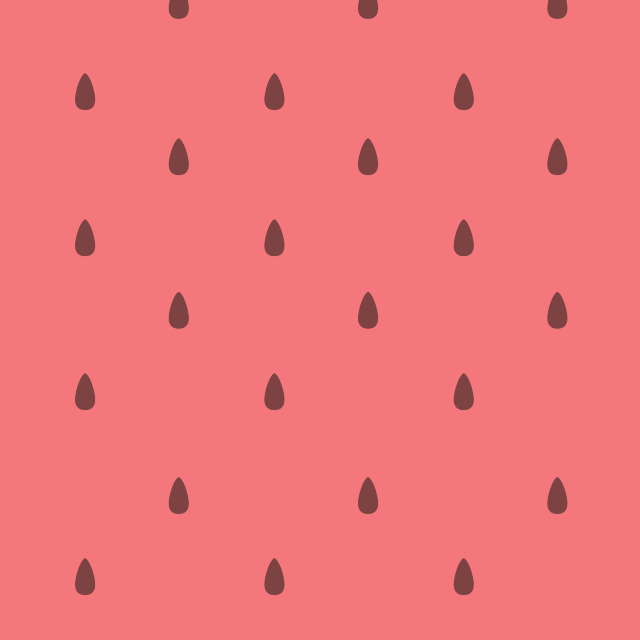
Give the GLSL for this pattern, as a Shadertoy shader.

```glsl
#define FLESH vec3(0.953, 0.465, 0.484)
#define SEED vec3(0.49, 0.26, 0.257)
#define COLUMNS 3.0
#define PITCH 0.2958
#define FIRST_X vec2(0.133, 0.2793)
#define HALF_WIDTH 0.0157
#define TIP_LENGTH 0.0403
#define BASE_LENGTH 0.0172
#define TIP_POWER 1.52
#define BASE_POWER 2.4

// Heights of the seed bellies: x for the left columns, y for the staggered ones
const vec2 rowHeights[4] = vec2[4](
    vec2(0.0875, 0.2142), vec2(0.3765, 0.5037),
    vec2(0.6170, 0.7437), vec2(0.8453, 0.9878));

// Approximate distance to a seed: slim superellipse above the belly, blunt one below
float seedDistance(vec2 p) {
    bool isTip = p.y > 0.0;
    vec2 radii = vec2(HALF_WIDTH, isTip ? TIP_LENGTH : BASE_LENGTH);
    float power = isTip ? TIP_POWER : BASE_POWER;
    vec2 q = max(abs(p) / radii, 1e-5);
    vec2 slope = power * pow(q, vec2(power - 1.0)) / radii;
    float level = dot(pow(q, vec2(power)), vec2(1.0)) - 1.0;
    return level / max(length(slope), 1e-4);
}

// Horizontal offset from the nearest column of a set
float columnOffset(float x, float firstX) {
    float column = clamp(round((x - firstX) / PITCH), 0.0, COLUMNS - 1.0);
    return x - firstX - column * PITCH;
}

void mainImage(out vec4 fragColor, in vec2 fragCoord) {
    vec2 uv = fragCoord / iResolution.xy;
    float pixel = 1.0 / iResolution.y;

    // Nearest seed over both staggered column sets
    float leftX = columnOffset(uv.x, FIRST_X.x);
    float rightX = columnOffset(uv.x, FIRST_X.y);
    float dist = 1.0;
    for (int row = 0; row < 4; row++) {
        vec2 dy = uv.y - rowHeights[row];
        dist = min(dist, seedDistance(vec2(leftX, dy.x)));
        dist = min(dist, seedDistance(vec2(rightX, dy.y)));
    }

    // Seeds over flesh
    float coverage = 1.0 - smoothstep(-0.6 * pixel, 0.6 * pixel, dist);
    fragColor = vec4(mix(FLESH, SEED, coverage), 1.0);
}
```
